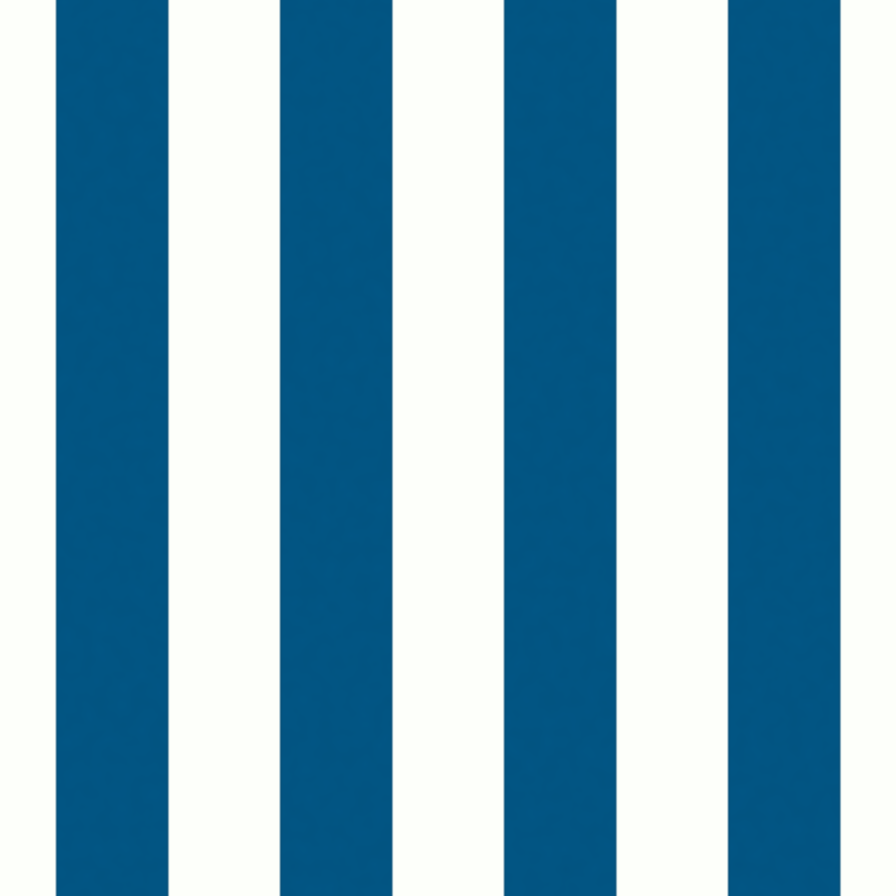
A three.js fragment shader for this pattern:

```glsl
// Four upright blue stripes on warm white, equal in width to the gaps between.
// Each stripe is a distance to its nearest edge, with a soft border, a thin
// darker rim and a very faint mottling from wrapping gradient noise.

varying vec2 vUv;

const float STRIPES = 4.0;          // repeats across the canvas
const float STRIPE_CENTRE = 0.501;  // within one repeat
const float STRIPE_WIDTH = 0.502;   // share of one repeat
const float EDGE_SOFTNESS = 0.0017; // half the blend, in canvas units
const float RIM_WIDTH = 0.0035;     // darker ink just inside each edge
const float RIM_STRENGTH = 0.6;
const float MOTTLE_CELLS = 48.0;    // whole number, so the noise wraps
const float MOTTLE_STRENGTH = 0.02;

const vec3 WHITE = vec3(0.992, 1.0, 0.982);
const vec3 BLUE = vec3(0.008, 0.332, 0.512);
const vec3 RIM_BLUE = vec3(0.02, 0.28, 0.43);

// Pseudo-random unit gradient at a lattice point, wrapped to the period.
vec2 latticeGradient(vec2 cell, float period) {
  cell = mod(cell, period);
  float angle = 6.28319 * fract(sin(dot(cell, vec2(127.1, 311.7))) * 4375.85);
  return vec2(cos(angle), sin(angle));
}

// Tiling gradient noise, roughly -0.7 to 0.7.
float gradientNoise(vec2 p, float period) {
  vec2 cell = floor(p);
  vec2 f = p - cell;
  vec2 blend = f * f * f * (f * (f * 6.0 - 15.0) + 10.0);
  vec2 e = vec2(1.0, 0.0);
  float a = dot(latticeGradient(cell, period), f);
  float b = dot(latticeGradient(cell + e.xy, period), f - e.xy);
  float c = dot(latticeGradient(cell + e.yx, period), f - e.yx);
  float d = dot(latticeGradient(cell + e.xx, period), f - e.xx);
  return mix(mix(a, b, blend.x), mix(c, d, blend.x), blend.y);
}

// Signed distance to the nearest stripe edge in canvas units, positive inside.
float stripeDistance(float x) {
  float offset = abs(fract(x * STRIPES) - STRIPE_CENTRE);
  return (0.5 * STRIPE_WIDTH - offset) / STRIPES;
}

void main() {
  float inside = stripeDistance(vUv.x);
  float coverage = smoothstep(-EDGE_SOFTNESS, EDGE_SOFTNESS, inside);

  // Ink: faint uneven tone, deepened along the rim
  float mottle = gradientNoise(vUv * MOTTLE_CELLS, MOTTLE_CELLS)
               + 0.5 * gradientNoise(vUv * MOTTLE_CELLS * 2.0, MOTTLE_CELLS * 2.0);
  vec3 ink = BLUE * (1.0 + MOTTLE_STRENGTH * mottle);
  float rim = 1.0 - smoothstep(0.0, RIM_WIDTH, inside);
  ink = mix(ink, RIM_BLUE, RIM_STRENGTH * rim);

  gl_FragColor = vec4(mix(WHITE, ink, coverage), 1.0);
}
```
